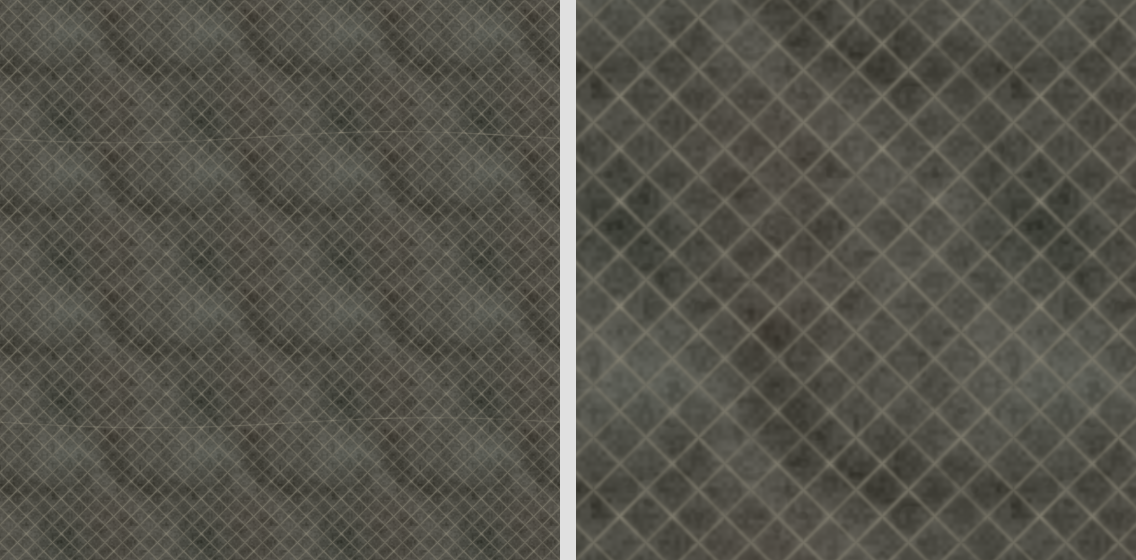
Left, the full canvas; right, a detail of the centre.
Reproduce this pattern procedurally as a three.js fragment shader.

```glsl
// Worn olive-grey cloth with a fine diagonal lattice of pale threads.
// A cloudy stain tile repeats 4 by 4 under 32 by 32 small squares, each
// crossed by two threads; two long wavy creases cross the whole canvas.

varying vec2 vUv;

const float TAU = 6.2831853;
const float TILES = 4.0;            // stain repeats across and down
const float SQUARES = 32.0;         // thread crosses across and down
const float SQUARES_PER_TILE = 8.0;
const float THREAD_WIDTH = 0.0014;
const float HALO_WIDTH = 0.0045;
const float THREAD_FAINT = 0.33;
const float THREAD_BRIGHT = 0.47;
const float HALO = 0.09;
const float KNOT_WIDTH = 0.0026;
const float KNOT = 0.36;
const float CREASE_WIDTH = 0.0014;
const float CREASE = 0.42;
const float STAIN_CONTRAST = 0.056;
const float CLOUD = 0.085;
const float MOTTLE = 0.075;
const float GRAIN = 0.062;
const vec3 CLOTH = vec3(0.288, 0.284, 0.254);
const vec3 THREAD = vec3(0.515, 0.500, 0.442);
const vec3 RUST_TINT = vec3(0.009, -0.003, -0.003);

float hash(vec2 p) {
  vec3 q = fract(vec3(p.xyx) * 0.1031);
  q += dot(q, q.yzx + 33.33);
  return fract((q.x + q.y) * q.z);
}

// Value noise that wraps after a whole number of cells per unit.
float noise(vec2 p, float period) {
  p *= period;
  vec2 i = floor(p);
  vec2 f = fract(p);
  f = f * f * (3.0 - 2.0 * f);
  vec2 a = mod(i, period);
  vec2 b = mod(i + 1.0, period);
  return mix(mix(hash(a), hash(vec2(b.x, a.y)), f.x),
             mix(hash(vec2(a.x, b.y)), hash(b), f.x), f.y);
}

float fbm(vec2 p, float period) {
  float sum = 0.0;
  float amp = 0.5;
  for (int i = 0; i < 4; i++) {
    sum += amp * noise(p, period);
    period *= 2.0;
    amp *= 0.5;
  }
  return sum / 0.9375;
}

float bell(float d, float width) {
  d /= width;
  return exp(-d * d);
}

// Soft wrapped blot; size is along and across the falling diagonal.
float blot(vec2 p, vec2 center, vec2 size) {
  vec2 d = fract(p - center + 0.5) - 0.5;
  d = vec2(d.x - d.y, d.x + d.y) * 0.7071 / size;
  return exp(-dot(d, d));
}

float stains(vec2 p) {
  float s = 0.10 + 0.16 * cos(TAU * (p.x + p.y - 0.18));
  s -= 0.95 * blot(p, vec2(0.90, 0.64), vec2(0.20, 0.09));
  s -= 0.75 * blot(p, vec2(0.07, 0.47), vec2(0.16, 0.07));
  s -= 1.05 * blot(p, vec2(0.48, 0.15), vec2(0.16, 0.13));
  s -= 0.50 * blot(p, vec2(0.80, 0.90), vec2(0.14, 0.11));
  s -= 0.40 * blot(p, vec2(0.46, 0.39), vec2(0.13, 0.09));
  s += 0.85 * blot(p, vec2(0.66, 0.73), vec2(0.19, 0.09));
  s += 0.65 * blot(p, vec2(0.40, 0.78), vec2(0.17, 0.15));
  s += 0.75 * blot(p, vec2(0.16, 0.27), vec2(0.20, 0.11));
  s += 0.35 * blot(p, vec2(0.78, 0.46), vec2(0.14, 0.08));
  return s;
}

// Positive where the cloth turns brown, negative where it turns green.
float rust(vec2 p) {
  return blot(p, vec2(0.83, 0.28), vec2(0.20)) + blot(p, vec2(0.80, 0.92), vec2(0.15))
       - blot(p, vec2(0.48, 0.15), vec2(0.17)) - blot(p, vec2(0.50, 0.74), vec2(0.18));
}

// Wavy crease, broken up along its length.
float crease(float height, float swing, float crest) {
  float y = height - swing * cos(TAU * (vUv.x - crest));
  float wear = 0.30 + 1.00 * noise(vec2(vUv.x, height), 64.0);
  return wear * bell(vUv.y - y, CREASE_WIDTH);
}

void main() {
  vec2 tile = vUv * TILES;

  // Cloth: stains, tints, clouds, mottling and fine grain
  vec2 warp = vec2(noise(tile, 6.0), noise(tile + 0.37, 6.0)) - 0.5;
  vec2 warped = tile + 0.12 * warp;
  vec3 color = CLOTH + STAIN_CONTRAST * stains(warped) + RUST_TINT * rust(warped);
  color += CLOUD * (fbm(tile + 0.43, 5.0) - 0.5);
  color += MOTTLE * (fbm(tile, 10.0) - 0.5) + GRAIN * (noise(tile, 80.0) - 0.5);
  color -= 0.035 * smoothstep(0.68, 0.90, noise(tile + 0.53, 32.0));

  // Diamonds between the threads, each of a slightly different tone
  vec2 grid = vUv * SQUARES;
  vec2 diagonal = vec2(grid.x + grid.y, grid.x - grid.y);
  color += 0.016 * (hash(mod(floor(diagonal), SQUARES_PER_TILE) + 19.0) - 0.5);

  // Threads on the square diagonals, with halos and knots, in canvas units
  vec2 off = abs(fract(diagonal + 0.5) - 0.5) * 0.7071 / SQUARES;
  vec2 line = mod(floor(diagonal + 0.5), SQUARES_PER_TILE);
  float rising = bell(off.y, THREAD_WIDTH) * mix(THREAD_FAINT, THREAD_BRIGHT, hash(vec2(line.y, 3.0)));
  float falling = bell(off.x, THREAD_WIDTH) * mix(THREAD_FAINT, THREAD_BRIGHT, hash(vec2(line.x, 7.0)));
  float thread = max(rising, falling);
  thread += HALO * (bell(off.x, HALO_WIDTH) + bell(off.y, HALO_WIDTH));
  float shine = hash(mod(floor(grid), SQUARES_PER_TILE) + 41.0);
  thread += KNOT * shine * bell(length(fract(grid) - 0.5) / SQUARES, KNOT_WIDTH);
  thread *= 0.50 + 0.90 * fbm(tile + 0.21, 12.0);

  // Two long creases
  float creases = crease(0.755, 0.010, 0.21) + crease(0.245, 0.009, 0.27);
  color = mix(color, THREAD, clamp(thread + CREASE * creases, 0.0, 1.0));

  gl_FragColor = vec4(color, 1.0);
}
```
